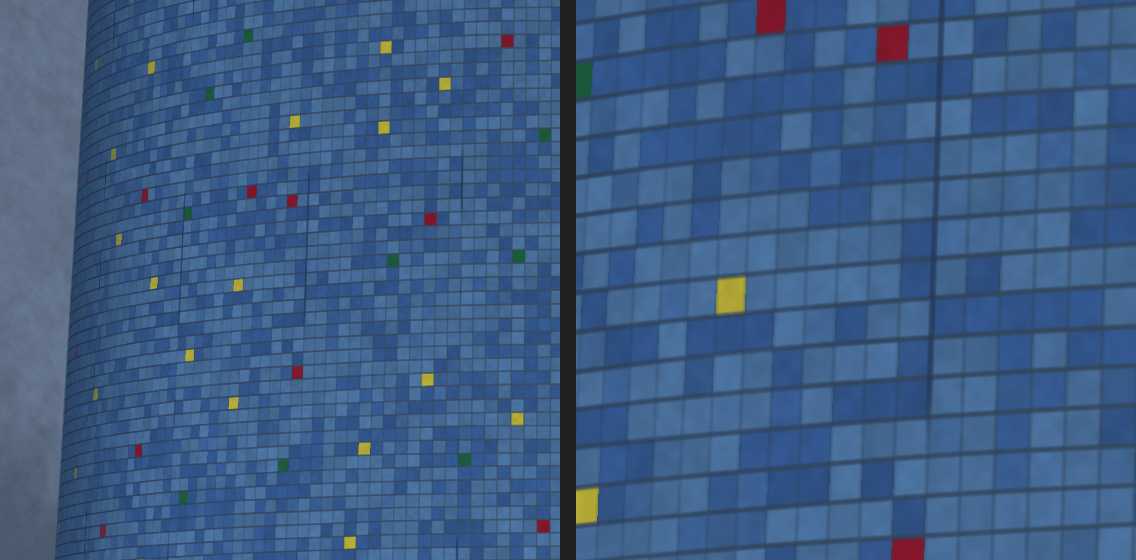
Left, the full canvas; right, a detail of the centre.
This pattern is drawn by a three.js fragment shader. Its source:

```glsl
varying vec2 vUv;

const float ROWS = 41.5;
const float QUARTER_COLUMNS = 61.0;
const float AXIS_X = 1.03;
const float SOFT = 0.0012;

float hash(vec2 p) {
  return fract(sin(dot(p, vec2(127.1, 311.7))) * 43758.5453);
}

float noise(vec2 p) {
  vec2 i = floor(p);
  vec2 f = fract(p);
  f = f * f * (3.0 - 2.0 * f);
  return mix(mix(hash(i), hash(i + vec2(1.0, 0.0)), f.x),
             mix(hash(i + vec2(0.0, 1.0)), hash(i + 1.0), f.x), f.y);
}

float fbm(vec2 p) {
  float sum = 0.0;
  float amp = 0.5;
  for (int i = 0; i < 5; i++) {
    sum += amp * noise(p);
    p = p * 2.03 + 17.3;
    amp *= 0.5;
  }
  return sum;
}

// Coverage of a joint centred on every whole number
float joint(float coord, float halfWidth, float soft) {
  float d = 0.5 - abs(fract(coord) - 0.5);
  return 1.0 - smoothstep(halfWidth - soft, halfWidth + soft, d);
}

vec3 plaster(vec2 p) {
  float cloud = fbm(p * vec2(14.0, 9.0));
  float scratches = fbm(vec2(p.x * 60.0 + p.y * 25.0, p.y * 45.0));
  vec3 wall = vec3(0.38, 0.44, 0.53);
  wall *= 1.0 + 0.16 * (cloud - 0.5) + 0.14 * (scratches - 0.5);
  float stain = smoothstep(0.28, 0.02, p.y + 0.35 * (cloud - 0.5));
  return mix(wall, vec3(0.25, 0.30, 0.37), 0.6 * stain);
}

// One coloured tile per cell, on staggered diagonals
float isAccent(vec2 tile, out float pick) {
  vec2 size = vec2(6.0, 10.0);
  float strip = floor(tile.x / size.x);
  vec2 shifted = tile + vec2(0.0, 5.0 * mod(strip, 2.0));
  vec2 cell = floor(shifted / size);
  vec2 chosen = vec2(1.0 + floor(4.0 * hash(cell + 3.7)),
                     3.0 + floor(5.0 * hash(cell + 8.1)));
  vec2 miss = abs(shifted - cell * size - chosen);
  pick = hash(cell + 21.4);
  return 1.0 - step(0.5, max(miss.x, miss.y));
}

vec3 accentColor(float pick) {
  vec3 red = vec3(0.52, 0.09, 0.17);
  vec3 yellow = vec3(0.72, 0.68, 0.22);
  vec3 green = vec3(0.11, 0.36, 0.24);
  return pick < 0.42 ? red : (pick < 0.74 ? yellow : green);
}

vec3 blueTile(vec2 tile, float contrast) {
  float tone = hash(tile) + 0.5 * (noise(tile * vec2(0.25, 0.5)) - 0.5);
  vec3 deep = vec3(0.195, 0.335, 0.55);
  vec3 pale = vec3(0.285, 0.435, 0.605);
  float lightness = smoothstep(0.25, 0.55, tone);
  vec3 color = mix(deep, pale, mix(0.55, lightness, contrast));
  return color * (1.0 + 0.12 * contrast * (hash(tile + 51.3) - 0.5));
}

vec3 mosaic(vec2 p, float across) {
  // Unroll the column: angle from the silhouette, rows sagging toward it
  float facing = sqrt(max(1.0 - (1.0 - across) * (1.0 - across), 0.0004));
  float angle = acos(1.0 - across);
  float sag = mix(0.05, 0.16, p.y) * (1.0 - facing);
  vec2 grid = vec2(angle / 1.5708 * QUARTER_COLUMNS, (p.y + sag) * ROWS);
  grid.y += 0.10 * (noise(grid * vec2(0.15, 0.6)) - 0.5);
  vec2 tile = floor(grid);

  float contrast = smoothstep(0.1, 0.6, facing);
  vec3 color = blueTile(tile, contrast);
  float pick;
  float accent = isAccent(tile, pick);
  color = mix(color, accentColor(pick), accent * mix(0.3, 1.0, contrast));
  color *= 0.96 + 0.08 * noise(grid * 2.5);

  // Joints, with patchy darker seams between sheets
  float columnWidth = 1.5708 * (AXIS_X - 0.128) / QUARTER_COLUMNS * facing;
  float upright = joint(grid.x, 0.055, min(SOFT / columnWidth, 0.25));
  float level = joint(grid.y, 0.065, SOFT * ROWS);
  float patchy = noise(grid * vec2(0.3, 0.25) + 40.0);
  float seam = joint(grid.x / 13.0, 0.007, 0.004) * smoothstep(0.6, 0.8, patchy);
  vec3 grout = mix(vec3(0.17, 0.25, 0.37), vec3(0.23, 0.31, 0.38), across);
  color = mix(color, grout, upright * mix(0.15, 0.72, across * contrast));
  color = mix(color, grout, level * (0.65 + 0.3 * patchy));
  color = mix(color, vec3(0.13, 0.21, 0.33), 0.6 * seam);

  float shade = mix(0.70, 1.0, smoothstep(0.05, 0.7, facing));
  return color * shade * mix(1.0, 0.94, p.y);
}

void main() {
  float edge = mix(0.098, 0.158, vUv.y);
  float across = clamp((vUv.x - edge) / (AXIS_X - edge), 0.0, 1.0);
  float onColumn = smoothstep(-0.002, 0.002, vUv.x - edge);
  vec3 color = mix(plaster(vUv), mosaic(vUv, across), onColumn);
  color *= 0.98 + 0.04 * noise(vUv * 220.0);
  gl_FragColor = vec4(color, 1.0);
}
```
